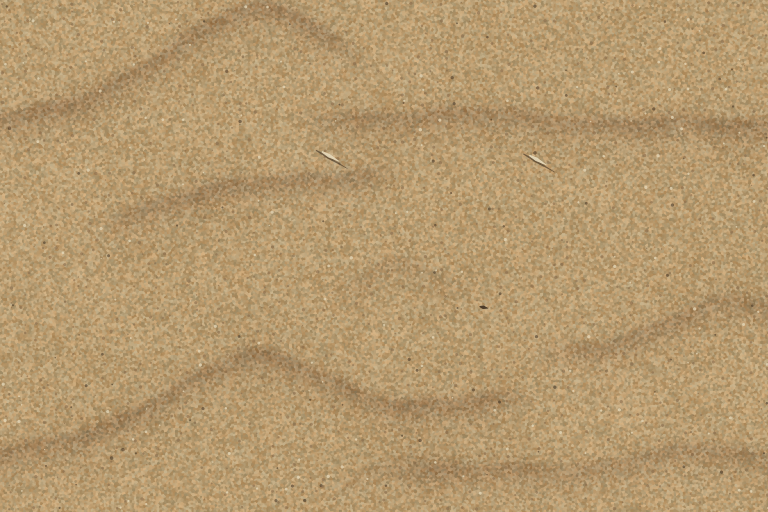
Give the GLSL for this texture, as a WebGL 1 fragment shader.

```glsl
precision highp float;
// Wind-rippled beach sand: fine grains, soft shadowed crests, specks and two dry twigs.
uniform vec2 u_resolution;

#define SAND vec3(0.727, 0.616, 0.446)
#define SHADOW vec3(0.535, 0.420, 0.295)
#define PALE vec3(0.90, 0.85, 0.73)
#define DARK vec3(0.25, 0.19, 0.13)
#define RUST vec3(0.055, -0.015, -0.055)
#define GRAINS 225.0
#define GRAIN_CONTRAST 0.175
#define MOTTLE 0.011
#define RIPPLE_DEPTH 0.55
#define CREST_WIDTH 0.014
#define LEE_WIDTH 0.028

vec2 hash2(vec2 p) {
  vec3 q = fract(p.xyx * vec3(0.1031, 0.1030, 0.0973));
  q += dot(q, q.yzx + 33.33);
  return fract((q.xx + q.yz) * q.zy);
}

// Cellular grains, blended softly: x is brightness, y is rustiness, both about zero.
vec2 grains(vec2 p) {
  vec2 cell = floor(p);
  vec2 tone = vec2(0.0);
  float total = 0.0;
  for (int j = -1; j <= 1; j++) {
    for (int i = -1; i <= 1; i++) {
      vec2 id = cell + vec2(float(i), float(j));
      vec2 d = id + hash2(id) - p;
      float weight = exp(-6.0 * dot(d, d));
      tone += weight * (hash2(id + 417.0) - 0.5);
      total += weight;
    }
  }
  return tone / total;
}

// Layered sines, each octave turned and bent by the one before.
float waves(vec2 p) {
  float sum = 0.0;
  float amp = 0.5;
  for (int i = 0; i < 5; i++) {
    p = mat2(1.5, 1.1, -1.1, 1.5) * p + 1.7;
    p += 0.7 * sin(p.yx);
    sum += amp * sin(p.x) * sin(p.y);
    amp *= 0.7;
  }
  return sum;
}

// Shadow along a sloping line with one swell; span is where it starts and ends.
float ripple(vec2 p, vec2 span, vec2 peak, float slope, float swell, float width) {
  float x = p.x - peak.x;
  float line = peak.y + slope * x + swell * exp(-x * x / (width * width));
  float d = p.y - line;
  float side = d / mix(LEE_WIDTH, CREST_WIDTH, smoothstep(-0.01, 0.01, d));
  float halo = (d + 0.02) / 0.06;
  float ends = smoothstep(span.x, span.x + 0.16, p.x)
             * (1.0 - smoothstep(span.y - 0.16, span.y, p.x));
  return ends * (0.8 * exp(-side * side) + 0.2 * exp(-halo * halo));
}

float ripples(vec2 p) {
  p.y += 0.004 * sin(p.x * 17.0 + 1.0) + 0.003 * sin(p.x * 41.0 + p.y * 9.0);
  float s = ripple(p, vec2(-0.3, 0.76), vec2(0.50, 0.785), 0.02, 0.20, 0.24);
  s += 0.9 * ripple(p, vec2(0.54, 1.8), vec2(0.90, 0.763), -0.01, 0.015, 0.20);
  s += 0.9 * ripple(p, vec2(0.15, 0.82), vec2(0.42, 0.602), 0.20, 0.035, 0.15);
  s += 0.5 * ripple(p, vec2(0.60, 0.97), vec2(0.78, 0.430), 0.03, 0.06, 0.09);
  s += 0.9 * ripple(p, vec2(1.00, 1.8), vec2(1.45, 0.315), 0.00, 0.10, 0.18);
  s += ripple(p, vec2(-0.3, 1.08), vec2(0.48, 0.170), 0.10, 0.135, 0.20);
  s += 0.8 * ripple(p, vec2(0.72, 1.8), vec2(1.38, 0.082), 0.00, 0.038, 0.17);
  s += 0.4 * ripple(p, vec2(0.58, 0.95), vec2(0.80, 0.035), 0.02, 0.07, 0.12);
  return s;
}

// Sparse round specks, at most one in each grid cell.
float specks(vec2 p, float cells, float chance, float radius, float soft) {
  vec2 id = floor(p * cells);
  vec2 pick = hash2(id + cells * 7.0);
  vec2 center = (id + 0.2 + 0.6 * hash2(id + 91.0)) / cells;
  float r = radius * (0.5 + pick.y);
  return step(pick.x, chance) * (1.0 - smoothstep(r - soft, r + soft, length(p - center)));
}

// Tapered stroke from a to b.
float stroke(vec2 p, vec2 a, vec2 b, float radius, float soft) {
  vec2 ab = b - a;
  float t = clamp(dot(p - a, ab) / dot(ab, ab), 0.0, 1.0);
  float r = radius * (1.0 - 0.7 * abs(2.0 * t - 0.8));
  return 1.0 - smoothstep(r - soft, r + soft, length(p - a - t * ab));
}

void main() {
  vec2 p = gl_FragCoord.xy / u_resolution.y;
  float soft = 0.6 / u_resolution.y;

  // Ground tone, ripples and grains
  float mottle = waves(p * vec2(2.0, 3.5)) + 0.8 * waves(p * 14.0 + 5.0);
  float shade = ripples(p) * (0.9 + 0.25 * waves(p * 9.0));
  vec3 color = mix(SAND, SHADOW, clamp(RIPPLE_DEPTH * shade, 0.0, 0.8));
  vec2 grain = grains(p * GRAINS);
  color += MOTTLE * mottle + GRAIN_CONTRAST * grain.x + RUST * grain.y;

  // Scattered dark and pale specks
  color = mix(color, DARK, 0.55 * specks(p, 31.0, 0.07, 0.0024, soft));
  color = mix(color, SHADOW, 0.6 * specks(p, 67.0, 0.16, 0.0022, soft));
  color = mix(color, PALE, 0.75 * specks(p, 37.0, 0.07, 0.0022, soft));

  // Two twigs with shadows, and one dark chip
  for (int i = 0; i < 2; i++) {
    vec2 q = p - vec2(0.648 + 0.405 * float(i), 0.690 - 0.007 * float(i));
    color = mix(color, DARK, 0.6 * stroke(q, vec2(-0.03, 0.016), vec2(0.03, -0.019), 0.0025, soft));
    color = mix(color, PALE, 0.9 * stroke(q, vec2(-0.018, 0.013), vec2(0.014, -0.005), 0.0036, soft));
  }
  color = mix(color, DARK, 0.9 * stroke(p, vec2(0.938, 0.401), vec2(0.953, 0.398), 0.0035, soft));
  gl_FragColor = vec4(color, 1.0);
}
```
